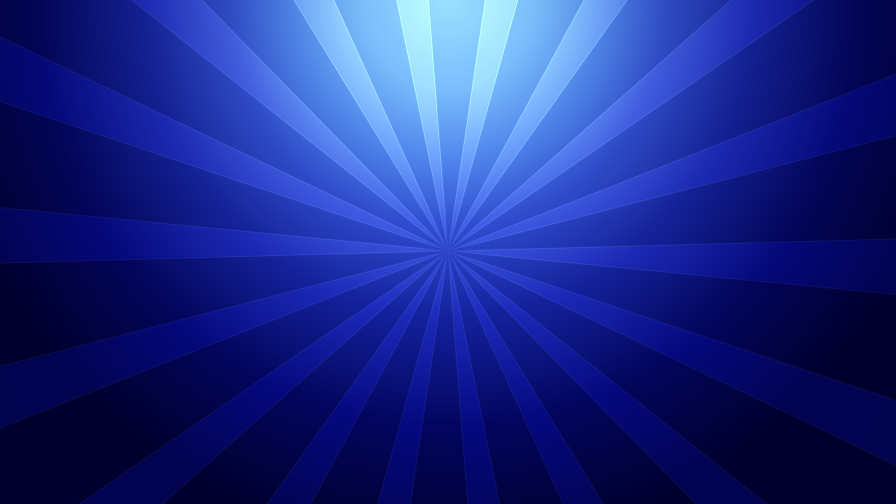
This background is drawn by a Shadertoy shader. Its source:

```glsl
// Blue sunburst: eighteen pale rays over a glow from the top edge.

const float PI = 3.14159265;

float ramp(float a, float b, float x) {
    return clamp((x - a) / (b - a), 0.0, 1.0);
}

// Glow colour by distance from the light, in canvas heights
vec3 glowColor(float d) {
    vec3 color = mix(vec3(0.61, 0.88, 1.0), vec3(0.48, 0.74, 0.96), ramp(0.0, 0.18, d));
    color = mix(color, vec3(0.31, 0.52, 0.88), ramp(0.18, 0.32, d));
    color = mix(color, vec3(0.19, 0.30, 0.76), ramp(0.32, 0.45, d));
    color = mix(color, vec3(0.08, 0.13, 0.57), ramp(0.45, 0.63, d));
    color = mix(color, vec3(0.01, 0.02, 0.34), ramp(0.63, 0.85, d));
    return mix(color, vec3(0.0, 0.0, 0.18), ramp(0.85, 1.08, d));
}

// Signed distance to the nearest ray edge, negative inside a ray
float rayDistance(vec2 p) {
    float period = PI / 9.0;
    float angle = atan(p.y, p.x) + radians(2.0);
    float offset = abs(mod(angle + 0.5 * period, period) - 0.5 * period);
    return length(p) * sin(offset - radians(3.55));
}

void mainImage(out vec4 fragColor, in vec2 fragCoord) {
    float pixel = 1.0 / iResolution.y;
    vec2 p = (fragCoord - vec2(0.5, 0.502) * iResolution.xy) * pixel;

    // Background light, with a faint blue halo behind the burst
    vec2 fromLight = p - vec2(0.0, 0.5);
    vec3 color = glowColor(length(fromLight * vec2(1.05, 1.0)));
    float radius = length(p);
    color.b += 0.05 * exp(-4.0 * radius * radius);

    // Rays: a blue lift in the dark, a whiter one in the light
    float edge = rayDistance(p);
    float ray = 1.0 - smoothstep(-0.6 * pixel, 0.6 * pixel, edge);
    vec3 lift = mix(vec3(0.005, 0.01, 0.13), vec3(0.14, 0.13, 0.05), ramp(0.0, 0.65, color.g));
    color += lift * ray;

    // Thin highlights along the ray edges
    float lineWidth = max(0.0022, pixel);
    float outline = 1.0 - smoothstep(0.0, lineWidth, abs(edge));
    float fade = smoothstep(0.0, 0.08, radius) * (0.25 + 0.75 * color.g);
    color += vec3(0.12, 0.17, 0.13) * outline * fade;

    fragColor = vec4(clamp(color, 0.0, 1.0), 1.0);
}
```
